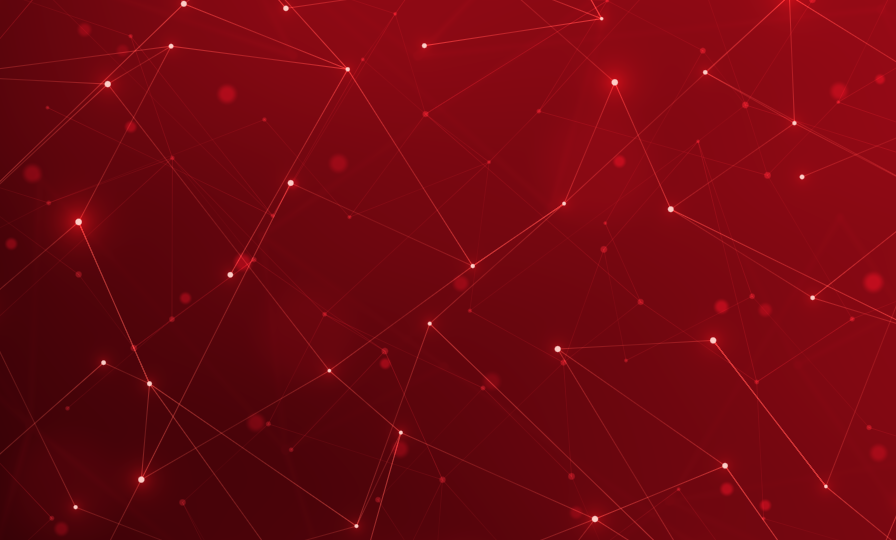
This background is drawn by a WebGL 1 fragment shader. Its source:

```glsl
precision highp float;
// Glowing network: a crimson gradient with soft light spots, overlaid by
// thin links between jittered grid nodes. A sharp layer with bright nodes
// sits above a finer faint layer and a wide blurred one.

uniform vec2 u_resolution;

float hash(vec2 cell, float seed) {
  vec2 q = fract(cell * vec2(0.1031, 0.1137) + seed * vec2(0.173, 0.291));
  q += dot(q, q.yx + 19.19);
  return fract((q.x + q.y) * q.x * 7.31 + q.y * 13.7);
}

vec2 hash2(vec2 cell, float seed) {
  return vec2(hash(cell, seed), hash(cell, seed + 5.3));
}

// Node position in cell units
vec2 nodeAt(vec2 cell, float seed) {
  return cell + 0.08 + 0.84 * hash2(cell, seed);
}

// x: distance to the segment, y: position along it from 0 to 1
vec2 segment(vec2 p, vec2 a, vec2 b) {
  vec2 ab = b - a;
  float t = clamp(dot(p - a, ab) / max(dot(ab, ab), 0.0001), 0.0, 1.0);
  return vec2(length(p - a - ab * t), t);
}

// Anti-aliased coverage of a shape whose edge lies at the given radius
float coverage(float dist, float radius, float blur) {
  return clamp(0.5 + (radius - dist) / blur, 0.0, 1.0);
}

// Offset to a linked cell: sideways, upward, or a longer random reach
vec2 linkOffset(vec2 cell, float kind, float seed) {
  vec2 h = hash2(cell, seed + 11.0 + kind * 3.7);
  if (kind < 0.5) return vec2(1.0, floor(h.x * 3.0) - 1.0);
  if (kind < 1.5) return vec2(floor(h.x * 3.0) - 1.0, 1.0);
  return vec2(1.0 + floor(h.x * 2.0), floor(h.y * 5.0) - 2.0);
}

// x: links, y: node cores, z: node glow
vec3 network(vec2 p, float size, float seed, float halfWidth, float blur) {
  vec2 q = p / size;
  vec2 home = floor(q);
  vec3 light = vec3(0.0);
  for (int j = -2; j <= 2; j++) {
    for (int i = -2; i <= 2; i++) {
      vec2 cell = home + vec2(float(i), float(j));
      vec2 node = nodeAt(cell, seed);
      for (int k = 0; k < 3; k++) {
        float kind = float(k);
        float chance = hash(cell, seed + 23.0 + kind);
        vec2 target = nodeAt(cell + linkOffset(cell, kind, seed), seed);
        vec2 s = segment(q, node, target);
        float fade = 0.55 + 0.45 * abs(2.0 * s.y - 1.0);
        float strength = mix(0.45, 1.0, hash(cell, seed + 31.0 + kind));
        float present = step(chance, 0.85 - 0.2 * kind);
        light.x += coverage(s.x * size, halfWidth, blur) * fade * strength * present;
      }
      float dist = length(q - node) * size;
      float rank = hash(cell, seed + 41.0);
      float big = smoothstep(0.8, 0.95, rank);
      float radius = mix(0.003, 0.0062, rank);
      light.y += coverage(dist, radius, blur * 1.3);
      light.z += mix(0.42, 0.85, big) * exp(-dist / mix(0.011, 0.028, big));
    }
  }
  return min(light, vec3(1.0));
}

// Scattered soft discs
float softSpots(vec2 p, float size, float seed, float radius, float share) {
  vec2 q = p / size;
  float sum = 0.0;
  for (int j = -1; j <= 1; j++) {
    for (int i = -1; i <= 1; i++) {
      vec2 cell = floor(q) + vec2(float(i), float(j));
      float r = radius * mix(0.6, 1.2, hash(cell, seed + 7.0));
      float dist = length(q - nodeAt(cell, seed)) * size;
      float present = step(hash(cell, seed + 9.0), share);
      sum += present * (1.0 - smoothstep(0.35 * r, r, dist)) * mix(0.4, 1.0, hash(cell, seed + 13.0));
    }
  }
  return min(sum, 1.0);
}

float bump(vec2 uv, vec2 center, float falloff) {
  vec2 d = uv - center;
  return exp(-dot(d, d) * falloff);
}

// Dark lower left, bright upper right, gently mottled
vec3 backdrop(vec2 uv) {
  float tone = 0.1 + 0.52 * uv.x + 0.28 * uv.y;
  tone += 0.22 * bump(uv, vec2(0.3, 1.0), 8.0);
  tone -= 0.1 * bump(uv, vec2(0.32, 0.15), 10.0);
  tone -= 0.12 * exp(-uv.x * 9.0);
  tone += 0.03 * sin(uv.x * 9.0 + 2.0 * sin(uv.y * 5.0)) * sin(uv.y * 7.0 + uv.x * 3.0);
  return mix(vec3(0.22, 0.006, 0.025), vec3(0.63, 0.042, 0.09), clamp(tone, 0.0, 1.0));
}

void main() {
  vec2 uv = gl_FragCoord.xy / u_resolution;
  vec2 p = gl_FragCoord.xy / u_resolution.y;
  float pixel = 1.0 / u_resolution.y;

  vec3 color = backdrop(uv);
  color += vec3(0.07, 0.006, 0.012) * softSpots(p, 0.45, 3.0, 0.13, 0.45);
  color += vec3(0.26, 0.02, 0.045) * softSpots(p, 0.2, 8.0, 0.02, 0.6);

  vec3 hazy = network(p, 0.36, 2.0, 0.004, 0.012);
  vec3 faint = network(p, 0.19, 6.0, 0.0007, max(pixel, 0.002));
  vec3 sharp = network(p, 0.235, 14.0, 0.001, max(pixel, 0.0015));

  color += vec3(0.03, 0.003, 0.006) * hazy.x;
  color += vec3(0.13, 0.03, 0.035) * faint.x + vec3(0.22, 0.05, 0.06) * faint.y;
  color = mix(color, vec3(1.0, 0.07, 0.11), sharp.z * 0.8);
  color += vec3(0.34, 0.17, 0.14) * sharp.x;
  color = mix(color, vec3(1.0, 0.84, 0.81), sharp.y * 0.95);
  gl_FragColor = vec4(min(color, vec3(1.0)), 1.0);
}
```
